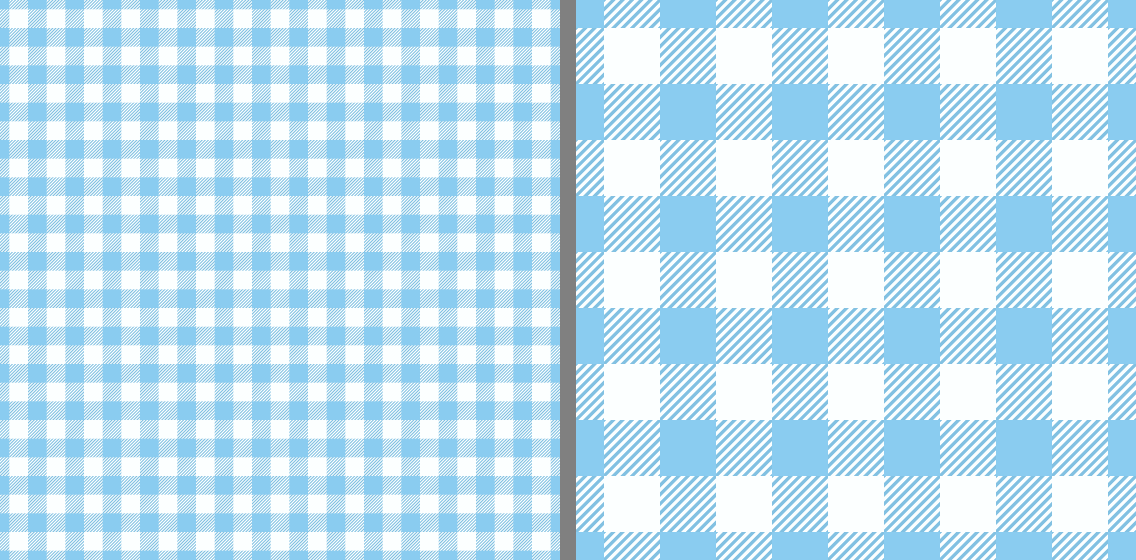
Left, the full canvas; right, a detail of the centre.
Give the GLSL for this pattern, as a Shadertoy shader.

```glsl
// Gingham check: blue bands cross on white, solid where both overlap,
// and filled with fine diagonal twill lines where only one band passes.
// Every edge is box-filtered analytically, so it stays smooth at any size.

#define REPEATS 15.0
#define BAND_WIDTH 0.5
#define TWILL_LINES 12.0
#define TWILL_WIDTH 0.5
#define TWILL_BLUR 1.3
#define WHITE vec3(0.99, 1.0, 1.0)
#define BLUE vec3(0.54, 0.80, 0.94)
#define TWILL_BLUE vec3(0.51, 0.757, 0.885)

// Integral of a unit-period pulse that is on for the first part of each period
float pulseIntegral(float x, float duty) {
    return floor(x) * duty + min(fract(x), duty);
}

// Average coverage of stripes centred on whole numbers, over a filter width
float stripes(float x, float duty, float width) {
    float start = x + 0.5 * duty - 0.5 * width;
    return (pulseIntegral(start + width, duty) - pulseIntegral(start, duty)) / width;
}

void mainImage(out vec4 fragColor, in vec2 fragCoord) {
    vec2 p = fragCoord / iResolution.xy * REPEATS;
    vec2 pixel = REPEATS / iResolution.xy;

    // Crossing bands, centred on the tile borders
    float warp = stripes(p.x, BAND_WIDTH, pixel.x);
    float weft = stripes(p.y, BAND_WIDTH, pixel.y);

    // Rising diagonal lines
    float twillPixel = TWILL_LINES * TWILL_BLUR * max(pixel.x, pixel.y);
    float twill = stripes((p.x - p.y) * TWILL_LINES, TWILL_WIDTH, twillPixel);

    // Solid overlap, bare ground, and twill in the single-band cells
    float solid = warp * weft;
    float bare = (1.0 - warp) * (1.0 - weft);
    vec3 hatch = mix(WHITE, TWILL_BLUE, twill);
    vec3 color = BLUE * solid + WHITE * bare + hatch * (1.0 - solid - bare);

    fragColor = vec4(color, 1.0);
}
```
